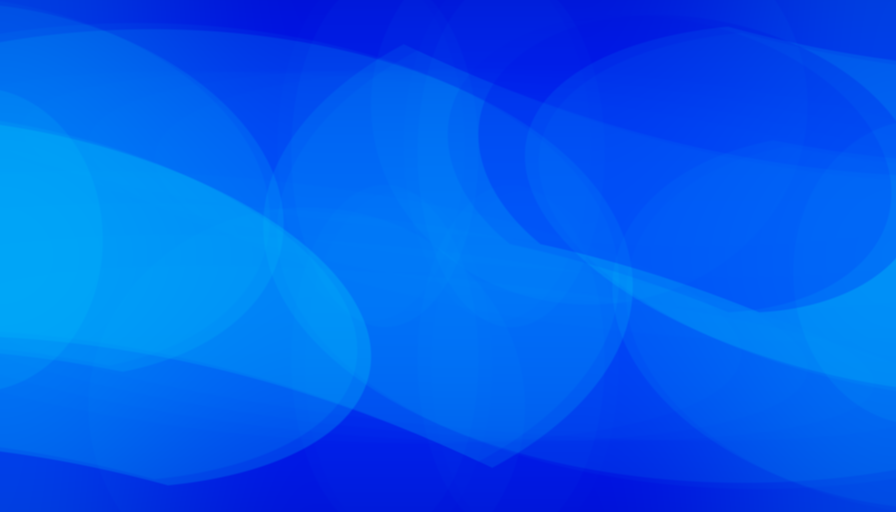
Write a WebGL 1 fragment shader that draws this background.

```glsl
precision highp float;
// Deep blue backdrop overlaid with large translucent leaves of light.
// Each leaf is a sheared ellipse trimmed by a curved edge, laid twice with a
// small offset, then repeated after a half turn about the canvas centre.
uniform vec2 u_resolution;

#define ASPECT 1.753
#define EDGE_SOFTNESS 1.4
#define TURNED_STRENGTH 0.7
#define ECHO_SHIFT vec2(0.027, 0.012)
#define TRIM_CURVE 0.22
#define SIDE_GLOW 0.24
#define BAND_STRENGTH 0.025
#define DEEP_EDGE vec3(0.0, 0.07, 0.85)
#define DEEP_MID vec3(0.0, 0.08, 0.97)
#define LIGHT vec3(0.0, 0.80, 0.97)

// Coverage of a smooth edge at signed distance d (negative is inside).
float coverage(float d) {
  float width = EDGE_SOFTNESS / u_resolution.y;
  return 1.0 - smoothstep(-width, width, d);
}

// Distance to an ellipse whose height slides by shear along its width.
float ellipseDistance(vec2 p, vec2 centre, vec2 radius, float shear) {
  vec2 v = (p - centre) / radius;
  v.y -= shear * v.x / radius.y;
  float k = max(length(v), 0.001);
  vec2 slope = vec2(v.x - v.y * shear / radius.y, v.y * radius.x / radius.y);
  return (k - 1.0) * k * radius.x / max(length(slope), 0.001);
}

float oval(vec2 p, vec2 centre, vec2 radius) {
  return coverage(ellipseDistance(p, centre, radius, 0.0));
}

// Sheared ellipse trimmed below by a curve that meets it at the tip.
float leafShape(vec2 p, vec2 centre, vec2 radius, float shear, vec2 tip, float slope) {
  vec2 t = p - tip;
  float trim = t.y - slope * t.x - TRIM_CURVE * t.x * t.x;
  return coverage(max(ellipseDistance(p, centre, radius, shear), trim));
}

// Fraction of the backdrop left uncovered by one set of leaves.
float transmission(vec2 p, float strength) {
  float clear = 1.0;
  for (int i = 0; i < 2; i++) {
    float echo = float(i);
    vec2 q = p + echo * ECHO_SHIFT;
    float a = strength * mix(0.7, 0.3, echo);

    // Three broad leaves
    clear *= 1.0 - 0.23 * a * leafShape(q, vec2(0.0, 0.372), vec2(0.555, 0.361),
                                        0.066, vec2(0.24, 0.726), 0.2);
    clear *= 1.0 - 0.42 * a * leafShape(q, vec2(0.0, 0.591), vec2(0.726, 0.347),
                                        0.105, vec2(0.388, 0.965), 0.3);
    clear *= 1.0 - 0.28 * a * leafShape(q, vec2(0.297, 0.559), vec2(0.941, 0.502),
                                        0.0, vec2(0.947, 0.906), 0.47);

    // Crossing upright ovals near the centre
    for (int j = 0; j < 2; j++) {
      vec2 centre = vec2(0.753 + 0.247 * float(j), 0.297);
      clear *= 1.0 - 0.07 * a * oval(q, centre, vec2(0.183, 0.342));
    }
  }

  // Faint wide oval and small side oval
  clear *= 1.0 - 0.06 * strength * oval(p, vec2(1.153, 0.205), vec2(0.427, 0.39));
  clear *= 1.0 - 0.16 * strength * oval(p, vec2(-0.046, 0.468), vec2(0.247, 0.297));

  // Thin stacked bands through the middle
  for (int i = 0; i < 4; i++) {
    float n = float(i);
    float d = ellipseDistance(p, vec2(0.5 + 0.13 * n, 0.60 + 0.03 * n),
                              vec2(0.95, 0.25 - 0.035 * n), 0.09);
    clear *= 1.0 - BAND_STRENGTH * strength * coverage(d);
  }
  return clear;
}

void main() {
  // Height units, with y measured downward
  vec2 uv = gl_FragCoord.xy / u_resolution;
  vec2 p = vec2(uv.x * ASPECT, 1.0 - uv.y);
  vec2 turned = vec2(ASPECT, 1.0) - p;
  float vertical = abs(2.0 * uv.y - 1.0);
  float side = abs(2.0 * uv.x - 1.0);

  // Backdrop, and light that weakens toward top and bottom
  vec3 deep = mix(DEEP_MID, DEEP_EDGE, vertical * vertical);
  float fade = 1.0 - 0.45 * vertical * vertical;
  float clear = transmission(p, fade) * transmission(turned, fade * TURNED_STRENGTH);
  clear *= 1.0 - SIDE_GLOW * smoothstep(0.3, 1.0, side);

  // Shaded leaf on the right
  float shade = 0.0;
  for (int i = 0; i < 2; i++) {
    vec2 q = p + vec2(0.06, 0.0) * float(i);
    shade += mix(0.24, 0.1, float(i)) * leafShape(q, vec2(1.37, 0.32),
             vec2(0.434, 0.285), 0.057, vec2(1.473, 0.605), 0.4);
  }
  vec3 colour = mix(LIGHT, deep, clear);
  gl_FragColor = vec4(mix(colour, deep, shade), 1.0);
}
```
